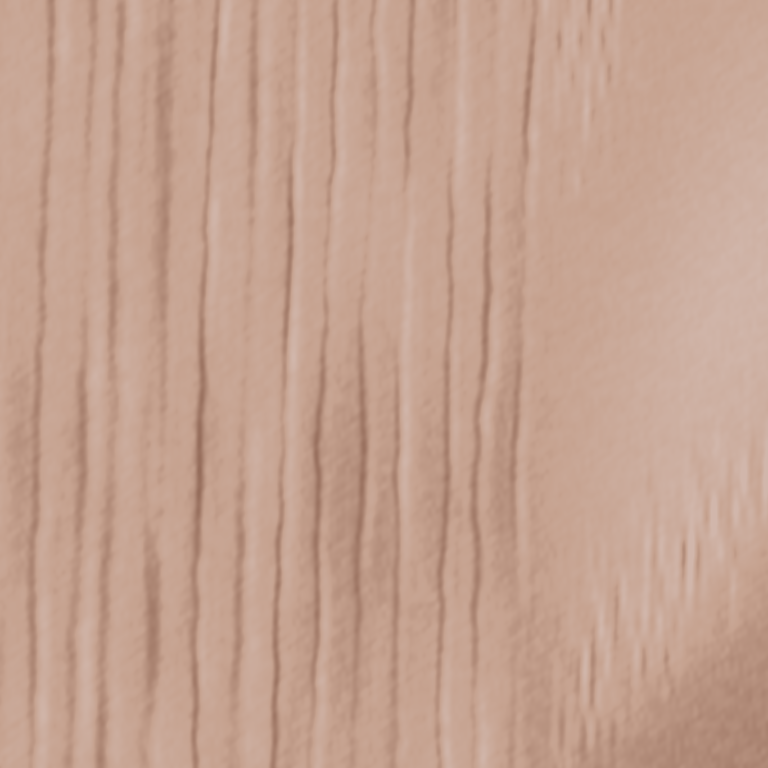
Write a WebGL 1 fragment shader that draws this texture.

```glsl
precision highp float;
// Pale planed wood: long upright grooves, each a dark line with a lit right edge,
// beside a smooth area with a diagonal sheen and patches of short pores.
// All parts add to one signed tone, which a three-colour ramp then tints.

uniform vec2 u_resolution;

const int GROOVES = 13;
const vec3 SHADOW = vec3(0.59, 0.43, 0.36);
const vec3 WOOD = vec3(0.777, 0.636, 0.562);
const vec3 SHEEN = vec3(0.82, 0.715, 0.67);

float hash(vec2 p) {
  vec3 q = fract(vec3(p.xyx) * 0.1031);
  q += dot(q, q.yzx + 33.33);
  return fract((q.x + q.y) * q.z);
}

// Smooth value noise, 0 to 1.
float noise(vec2 p) {
  vec2 cell = floor(p);
  vec2 f = fract(p);
  f = f * f * (3.0 - 2.0 * f);
  float low = mix(hash(cell), hash(cell + vec2(1.0, 0.0)), f.x);
  float high = mix(hash(cell + vec2(0.0, 1.0)), hash(cell + 1.0), f.x);
  return mix(low, high, f.y);
}

float bell(float d, float width) {
  return exp(-d * d / (width * width));
}

// Dark line with a pale ridge on its right; both fade in and out along y.
float groove(vec2 p, float x, float width, float depth, float seed) {
  float wobble = 0.010 * (noise(vec2(p.y * 5.0, seed)) - 0.5)
               + 0.005 * (noise(vec2(p.y * 24.0, seed + 5.0)) - 0.5);
  float d = p.x - x - wobble;
  float cut = smoothstep(0.1, 0.75, noise(vec2(p.y * 4.5, seed + 11.0)));
  float lit = smoothstep(0.15, 0.8, noise(vec2(p.y * 6.0, seed + 23.0)));
  float ragged = 0.7 + 0.6 * noise(vec2(p.y * 45.0, seed + 31.0));
  float line = bell(d, width) * mix(0.2, 1.0, cut);
  float ridge = bell(d - 2.3 * width, 1.4 * width) * mix(0.2, 1.0, lit);
  return depth * (0.85 * ridge * ragged - line);
}

// Short upright pores shaded as relief lit from one side.
float pores(vec2 p) {
  vec2 q = p * vec2(105.0, 21.0);
  return noise(q) - noise(q + vec2(0.75, 0.15));
}

// Fine slanted fibres over the whole surface.
float fibres(vec2 p) {
  vec2 along = vec2(dot(p, vec2(0.8, 0.6)), dot(p, vec2(-0.6, 0.8)));
  return noise(along * vec2(55.0, 150.0)) + noise(p * vec2(170.0, 90.0)) - 1.0;
}

float groovedTone(vec2 p) {
  float tone = 0.5 * (noise(vec2(p.x * 34.0, p.y * 2.5)) - 0.5)
             + 0.25 * (noise(vec2(p.x * 90.0, p.y * 7.0)) - 0.5);
  for (int i = 0; i < GROOVES; i++) {
    float seed = float(i) * 7.0 + 3.0;
    float x = 0.048 + 0.0525 * float(i) + 0.022 * (hash(vec2(seed, 1.0)) - 0.5);
    float width = mix(0.0045, 0.0075, hash(vec2(seed, 2.0)));
    float depth = mix(0.5, 0.85, hash(vec2(seed, 3.0)));
    tone += groove(p, x, width, depth, seed);
  }
  // One deeper crack on the left.
  float crack = bell(p.x - 0.208 - 0.006 * noise(vec2(p.y * 6.0, 91.0)), 0.008);
  return tone - 0.65 * crack * (0.6 + 0.5 * noise(vec2(p.y * 5.0, 97.0)));
}

float smoothTone(vec2 p) {
  float slope = p.y - 1.25 * p.x;
  float sheen = bell(slope + 0.58, 0.32) * smoothstep(0.68, 0.95, p.x);
  float corner = smoothstep(-0.86, -1.06, slope);
  float cloud = noise(p * vec2(7.0, 5.0)) - 0.5;
  return 0.75 * sheen - 0.4 * corner + 0.25 * cloud;
}

float poreMask(vec2 p) {
  float ragged = 0.14 * (noise(p * vec2(40.0, 8.0)) - 0.5);
  float lower = bell(p.y - 1.15 * (p.x - 0.72) - 0.08 + ragged, 0.11)
              * smoothstep(0.69, 0.76, p.x);
  float upper = bell(p.x - 0.755, 0.055) * smoothstep(0.70, 0.92, p.y + ragged);
  return max(lower, upper);
}

void main() {
  vec2 p = gl_FragCoord.xy / u_resolution;
  vec2 leaning = vec2(p.x - 0.028 * (p.y - 0.5), p.y);

  // Grooves give way to the smooth area on the right.
  float smoothArea = smoothstep(0.67, 0.74, leaning.x);
  float tone = mix(groovedTone(leaning), smoothTone(p), smoothArea);
  float mask = poreMask(p);
  tone += mask * (1.1 * pores(leaning) + 0.12);
  tone += 0.18 * fibres(p);
  tone += 0.3 * (noise(p * vec2(4.0, 3.0) + 40.0) - 0.5);
  tone -= 0.12 * (1.0 - smoothstep(0.0, 0.45, p.x));

  vec3 color = mix(WOOD, SHADOW, clamp(-tone, 0.0, 1.0));
  color = mix(color, SHEEN, clamp(tone, 0.0, 1.0));
  gl_FragColor = vec4(color, 1.0);
}
```
